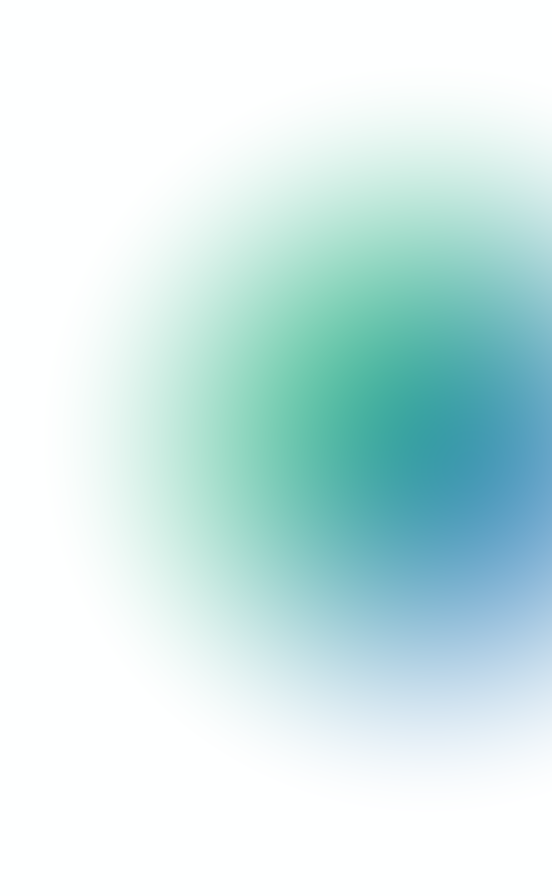
Give the GLSL for this background, as a Shadertoy shader.

```glsl
void mainImage(out vec4 fragColor, in vec2 fragCoord) {
    // Offset from the glow centre, in canvas heights
    vec2 offset = fragCoord / iResolution.y;
    offset.x += 0.5 * (0.617 - iResolution.x / iResolution.y);
    offset -= vec2(0.477, 0.510);

    // Soft elliptical falloff
    float glow = 1.0 - smoothstep(0.0, 1.0, length(offset / vec2(0.445, 0.432)));

    // Tint runs from green at the upper left to blue at the lower right
    float hueShift = smoothstep(-0.15, 1.15, 0.5 + dot(offset, vec2(2.5, -1.7)));
    vec3 green = vec3(0.22, 0.72, 0.55);
    vec3 blue = vec3(0.22, 0.52, 0.74);
    vec3 tint = mix(green, blue, hueShift);

    // Glow over white paper
    vec3 paper = vec3(0.998, 1.0, 1.0);
    fragColor = vec4(mix(paper, tint, glow), 1.0);
}
```
